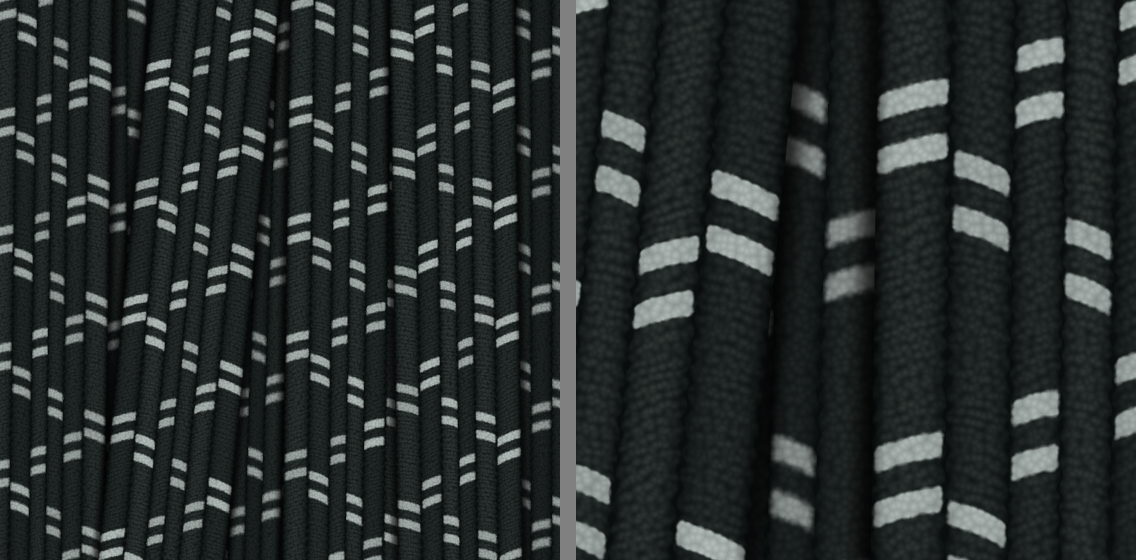
Left: the whole. Right: its middle third, enlarged.
Reproduce this texture procedurally as a WebGL 1 fragment shader.

```glsl
precision highp float;
uniform vec2 u_resolution;

#define TAU 6.2832
#define PERIOD 0.2096
#define PAIR_GAP 0.0325
#define MARK_HALF 0.0077
#define THREAD_PITCH 0.0074
#define BEAD_PITCH 0.0152
#define GRAIN_CELLS 210.0
#define SHADOW_REACH 0.018
#define GROOVE vec3(0.035, 0.052, 0.052)
#define THREAD vec3(0.250, 0.285, 0.272)
#define REFLECT vec3(0.620, 0.655, 0.643)

float hash(vec2 p) {
  return fract(sin(dot(p, vec2(41.3, 289.1))) * 4375.85);
}

// Distance to the nearest jittered cell point
float cellular(vec2 p) {
  vec2 cell = floor(p), f = fract(p);
  float nearest = 2.0;
  for (int j = -1; j <= 1; j++) {
    for (int i = -1; i <= 1; i++) {
      vec2 o = vec2(float(i), float(j));
      vec2 point = o + vec2(hash(cell + o), hash(cell + o + 57.0));
      nearest = min(nearest, length(point - f));
    }
  }
  return nearest;
}

// One flat lace of six ribs laid over the colour below; p.y runs downwards
vec3 lace(vec3 under, vec2 p, float grain, float left, float lean,
          float width, float phase, float flip, float depth) {
  float aa = 1.0 / u_resolution.y;
  float side = (p.x - left - lean * p.y) / width - 0.5;
  float outside = (abs(side) - 0.5) * width;

  // Ribs widen from the middle to both edges
  float a = (sqrt(0.0144 + 0.064 * abs(side)) - 0.12) / 0.032;
  float r = 3.0 + sign(side) * min(a, 2.999);
  float rib = floor(r);
  float g = 2.0 * fract(r) - 1.0;
  float radius = (0.06 + 0.016 * abs(rib - 2.5)) * width;
  float odd = mod(rib, 2.0);

  // Threads slant in alternate directions
  float slope = mix(-0.25, 0.4, odd) * flip;
  float y = p.y - slope * g * radius - 0.002 * g * g;
  float wander = 0.8 * sin(p.y * 61.0 + rib * 2.3) + 0.6 * sin(p.y * 137.0 + phase * 9.0);
  float bead = sin(TAU * y / BEAD_PITCH + wander + rib);
  float thread = sin(TAU * y / THREAD_PITCH + wander * 2.0 + g * 2.0);

  // Rounded ribs with serrated grooves
  float edge = min(abs(g) + 0.1 * bead, 1.0);
  float roundness = sqrt(max(1.0 - edge * edge, 0.0));
  float tone = roundness * (0.60 + 0.08 * thread * depth) - 0.12;
  tone += 0.09 * bead * smoothstep(0.25, 0.8, edge) * roundness;
  tone += (0.45 - grain) * 0.42 * roundness;
  tone *= 0.88 + 0.14 * sin(rib * 2.7 + phase * 8.0);
  vec3 color = mix(GROOVE, THREAD, clamp(tone, 0.0, 1.0) * mix(0.65, 1.0, depth));

  // Paired reflective stitches, staggered from rib to rib
  float stagger = mix(-0.0625 * rib, 0.11 + 0.094 * rib, odd);
  float t = y / PERIOD - phase - flip * stagger;
  float row = floor(t + 0.4);
  float vary = hash(vec2(rib + phase * 37.0, row));
  float v = (t - row) * PERIOD - 0.5 * PAIR_GAP + 0.003 * (vary - 0.5);
  float dy = abs(abs(v) - 0.5 * PAIR_GAP);
  float span = radius * (0.86 + 0.08 * vary);
  vec2 q = vec2(abs(g * radius) - span, dy - MARK_HALF) + 0.003;
  float mark = length(max(q, 0.0)) + min(max(q.x, q.y), 0.0) - 0.003;
  mark += (grain - 0.4) * 0.0012;
  float blur = aa + mix(0.0030, 0.0006, depth);
  vec3 stitch = REFLECT * (0.94 + 0.14 * vary + 0.22 * (0.4 - grain));
  stitch *= mix(0.82, 1.0, depth) * (1.0 - 0.12 * g * g);
  color = mix(color, stitch, 1.0 - smoothstep(-blur, blur, mark));

  // Edge falloff and contact shadow
  color *= mix(0.65, 1.0, smoothstep(0.0, 0.008, -outside));
  under *= mix(0.3, 1.0, smoothstep(0.0, SHADOW_REACH, outside));
  return mix(color, under, smoothstep(-aa, aa, outside));
}

void main() {
  vec2 p = gl_FragCoord.xy / u_resolution;
  p.y = 1.0 - p.y;
  float grain = cellular(p * GRAIN_CELLS);
  vec3 c = GROOVE;

  // Recessed laces: left, lean, width, phase, flip, depth
  c = lace(c, p, grain, 0.186, 0.000, 0.208, 0.78, 1.0, 0.2);
  c = lace(c, p, grain, 0.364, -0.032, 0.208, 0.48, 1.0, 0.2);
  c = lace(c, p, grain, 0.812, 0.000, 0.215, 0.72, 1.0, 0.3);

  // Front laces
  c = lace(c, p, grain, -0.010, -0.016, 0.212, 0.97, 1.0, 0.7);
  c = lace(c, p, grain, 0.518, -0.014, 0.224, 0.87, 1.0, 0.9);
  c = lace(c, p, grain, 0.695, 0.015, 0.224, 0.31, -1.0, 1.0);
  c = lace(c, p, grain, 0.273, -0.098, 0.227, 0.56, 1.0, 1.0);

  gl_FragColor = vec4(c, 1.0);
}
```
